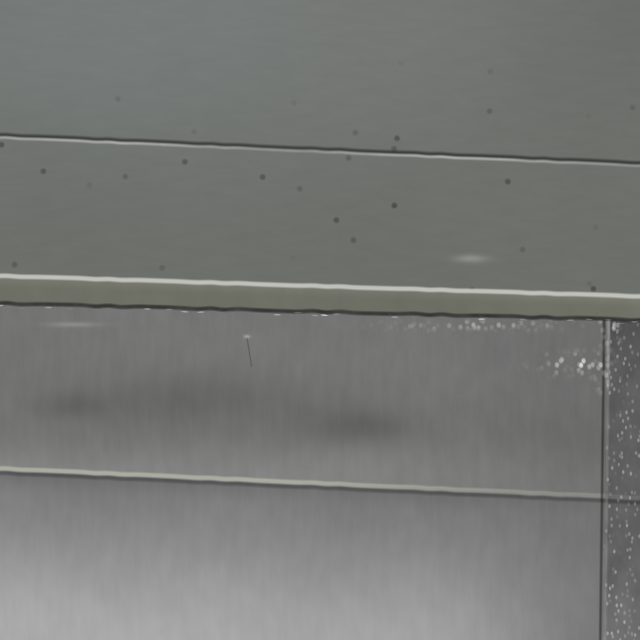
This texture is drawn by a Shadertoy shader. Its source:

```glsl
vec2 hash2(vec2 p) {
    vec3 q = fract(vec3(p.xyx) * vec3(0.1031, 0.1030, 0.0973));
    q += dot(q, q.yzx + 33.33);
    return fract((q.xx + q.yz) * q.zy);
}

// Warped sine layers, roughly -1 to 1
float clouds(vec2 p) {
    float sum = 0.0, gain = 0.5;
    for (int i = 0; i < 5; i++) {
        sum += gain * sin(p.x + 1.3 * sin(p.y * 0.9 + float(i))) * cos(p.y + sin(p.x * 0.7));
        p = mat2(1.5, 1.1, -1.1, 1.5) * p + 2.7;
        gain *= 0.62;
    }
    return sum;
}

// Cellular dots: one jittered point per cell, with varied strength
float specks(vec2 p, float radius, float density) {
    float mask = 0.0;
    for (int j = -1; j <= 1; j++)
    for (int i = -1; i <= 1; i++) {
        vec2 cell = floor(p) + vec2(i, j);
        vec2 rnd = hash2(cell + 17.0);
        float d = length(p - cell - hash2(cell));
        mask = max(mask, step(rnd.x, density) * rnd.y * smoothstep(radius, radius * 0.3, d));
    }
    return mask;
}

float stripe(float d, float halfWidth, float soft) {
    return 1.0 - smoothstep(halfWidth - soft, halfWidth + soft, abs(d));
}

float blob(vec2 p, vec2 center, vec2 size) {
    vec2 q = (p - center) / size;
    return exp(-dot(q, q));
}

float segment(vec2 p, vec2 a, vec2 b) {
    vec2 ab = b - a;
    return length(p - a - ab * clamp(dot(p - a, ab) / dot(ab, ab), 0.0, 1.0));
}

void mainImage(out vec4 fragColor, in vec2 fragCoord) {
    vec2 uv = fragCoord / iResolution.xy;
    float soft = max(0.0012, 0.8 / iResolution.y);
    float broad = clouds(uv * vec2(9.0, 12.0));
    float fine = clouds(uv * vec2(75.0, 48.0) + 4.0);
    float wobble = 0.0008 * sin(uv.x * 83.0 + 2.0 * sin(uv.x * 37.0));

    // Signed heights above the sloping seams
    float seam = uv.y - (0.785 - 0.044 * uv.x) - wobble * 0.5;
    float ledge = uv.y - (0.569 - 0.032 * uv.x) - wobble * 0.5;
    float base = uv.y - (0.526 - 0.026 * uv.x) - wobble;
    float joint = uv.y - (0.268 - 0.046 * uv.x) - wobble * 0.5;
    float post = uv.x - (0.942 + 0.012 * uv.y);
    float side = smoothstep(-soft, soft, post);

    // Upper panels
    vec3 wall = mix(vec3(0.425, 0.435, 0.415), vec3(0.455, 0.465, 0.45), smoothstep(0.6, 1.0, uv.y));
    wall += vec3(0.01, 0.02, 0.03) * blob(uv, vec2(0.2, 0.93), vec2(0.35, 0.2));
    wall -= 0.035 * smoothstep(0.65, 1.0, uv.x) * smoothstep(0.65, 1.0, uv.y);
    wall += 0.004 * broad + 0.007 * clouds(uv * vec2(45.0, 150.0));
    wall -= 0.13 * specks(uv * 13.0, 0.085, 0.55) * smoothstep(0.95, 0.8, uv.y);
    wall += 0.12 * blob(uv, vec2(0.735, 0.596), vec2(0.025, 0.006));
    wall *= 1.0 - 0.45 * stripe(seam - 0.0045, 0.0025, 0.003);
    float seamLight = 0.7 + 0.2 * sin(uv.x * 11.0) + 0.1 * fine;
    wall = mix(wall, vec3(0.69, 0.69, 0.68), seamLight * stripe(seam, 0.002, soft + 0.001));

    // Stained upper tile and brighter lower tile
    float stain = 0.7 * blob(uv, vec2(0.3, 0.375), vec2(0.2, 0.045))
                + 0.8 * blob(uv, vec2(0.56, 0.335), vec2(0.1, 0.03))
                + 0.6 * blob(uv, vec2(0.11, 0.365), vec2(0.06, 0.022));
    vec3 upperTile = vec3(0.455, 0.455, 0.453) - stain * (0.07 + 0.035 * broad);
    upperTile += 0.075 * smoothstep(0.33, 0.25, uv.y) * (1.0 - 0.7 * uv.x);
    upperTile -= 0.03 * smoothstep(0.6, 0.95, uv.x);
    float glow = smoothstep(0.27, 0.0, uv.y + 0.04 * uv.x);
    vec3 lowerTile = vec3(0.485 - 0.035 * uv.x + 0.18 * glow);
    lowerTile -= 0.16 * smoothstep(0.65, 0.96, uv.x) * glow;
    lowerTile -= 0.05 * smoothstep(-0.04, 0.0, joint) * (1.0 - 0.5 * uv.x);
    vec3 metal = mix(lowerTile, upperTile, smoothstep(-soft, soft, joint));
    metal += 0.014 * broad + 0.01 * fine + 0.009 * clouds(uv * vec2(210.0, 24.0));

    // Narrow tile beyond the upright joint
    vec3 sideTile = vec3(0.37 + 0.07 * glow - 0.05 * smoothstep(0.38, 0.5, uv.y));
    sideTile += 0.025 * fine + 0.02 * clouds(uv * vec2(60.0, 25.0));
    sideTile += 0.2 * specks(uv * vec2(170.0, 110.0), 0.5, 0.35);
    metal = mix(metal, sideTile, side);

    // Tile joints
    float jointLight = mix(0.95, 0.4, smoothstep(0.35, 0.95, uv.x)) * (1.0 - 0.6 * side);
    metal *= 1.0 - 0.24 * stripe(joint + 0.007, 0.003, 0.003);
    metal = mix(metal, vec3(0.68, 0.68, 0.64), jointLight * stripe(joint, 0.0035, soft + 0.001));
    metal *= 1.0 - 0.4 * stripe(post + 0.004, 0.002, 0.002);
    float postLight = 0.35 + 0.35 * smoothstep(0.35, 0.5, uv.y) + 0.12 * fine;
    metal = mix(metal, vec3(0.64, 0.64, 0.62), postLight * stripe(post - 0.003, 0.0025, 0.002));

    // Chips, rubbed patches and a scratch
    float wear = blob(uv, vec2(0.953, 0.485), vec2(0.014, 0.022))
               + 0.8 * blob(uv, vec2(0.895, 0.432), vec2(0.045, 0.014))
               + 0.5 * blob(uv, vec2(0.94, 0.41), vec2(0.012, 0.02))
               + 0.35 * blob(uv, vec2(0.75, 0.492), vec2(0.12, 0.008));
    metal += 0.6 * wear * specks(uv * vec2(130.0, 100.0), 0.65, 0.65);
    metal += 0.09 * blob(uv, vec2(0.115, 0.493), vec2(0.04, 0.004));
    float scratch = segment(uv, vec2(0.386, 0.472), vec2(0.393, 0.428));
    metal = mix(metal, vec3(0.29), 0.55 * stripe(scratch, 0.001, soft));
    metal += 0.18 * blob(uv, vec2(0.386, 0.474), vec2(0.005, 0.003));

    // Ledge with a bright lip and a dark gap below
    vec3 strip = vec3(0.43, 0.435, 0.395) + 0.012 * broad + 0.008 * fine;
    strip += 0.04 * smoothstep(-0.02, 0.0, ledge);
    vec3 color = mix(metal, strip, smoothstep(-soft, soft, base));
    color = mix(color, wall, smoothstep(-soft, soft, ledge));
    color = mix(color, vec3(0.77, 0.77, 0.75), 0.95 * stripe(ledge, 0.0035, soft + 0.001));
    color = mix(color, vec3(0.18, 0.18, 0.17), (0.8 + 0.15 * fine) * stripe(base, 0.003, soft + 0.001));
    color += 0.3 * specks(vec2(uv.x * 45.0, base * 160.0), 0.35, 0.4) * stripe(base + 0.004, 0.003, 0.002);

    fragColor = vec4(clamp(color, 0.0, 1.0), 1.0);
}
```
